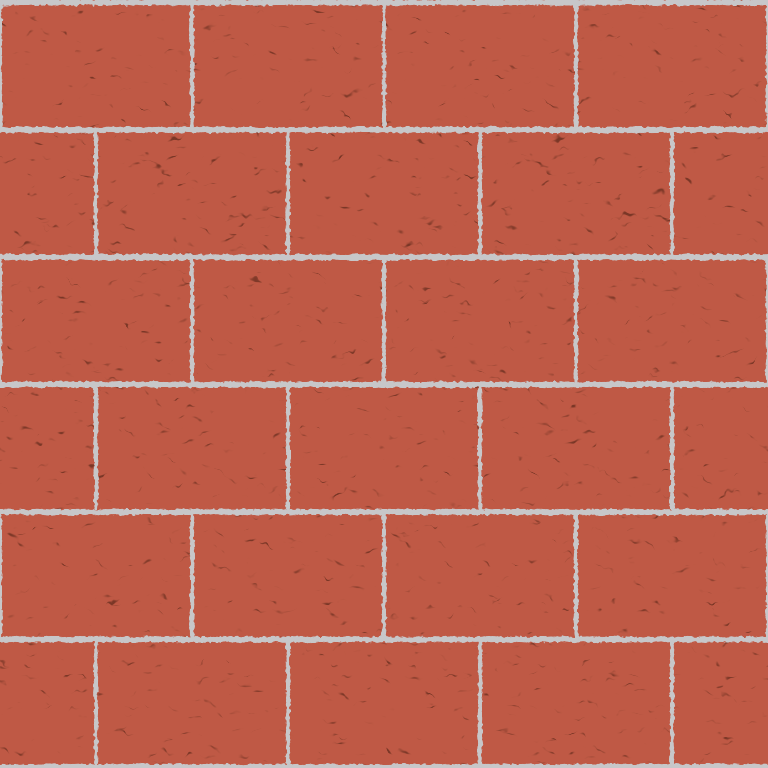
A three.js fragment shader for this texture:

```glsl
// Red brick wall in running bond: four bricks across, six courses up.
// Joints are distances to a shifted grid, roughened by value noise;
// dark flecks are tilted ellipses scattered by cellular noise.
varying vec2 vUv;

const vec3 BRICK = vec3(0.75, 0.35, 0.27);
const vec3 FLECK = vec3(0.43, 0.19, 0.13);
const vec3 MORTAR = vec3(0.78, 0.78, 0.79);

const float BRICKS_ACROSS = 4.0;
const float COURSE_HEIGHT = 0.1659;
const float COURSE_START = 0.0015;
const vec2 JOINT_HALF = vec2(0.0026, 0.0037);
const float ROUGHNESS = 0.0028;
const float EDGE_BLUR = 0.0007;
const vec2 FLECK_CELLS = vec2(48.0, 84.0);
const float FLECK_PERIOD = 24.0;

float hash(vec2 p) {
  vec3 q = fract(vec3(p.xyx) * 0.1031);
  q += dot(q, q.yzx + 33.33);
  return fract((q.x + q.y) * q.z);
}

float valueNoise(vec2 p) {
  vec2 cell = floor(p);
  vec2 f = fract(p);
  f = f * f * (3.0 - 2.0 * f);
  float low = mix(hash(cell), hash(cell + vec2(1.0, 0.0)), f.x);
  float high = mix(hash(cell + vec2(0.0, 1.0)), hash(cell + 1.0), f.x);
  return mix(low, high, f.y);
}

// Distance to the nearest multiple of a spacing
float lineDistance(float x, float spacing) {
  return abs(fract(x / spacing + 0.5) - 0.5) * spacing;
}

// Mortar coverage, with alternate courses shifted by half a brick
float mortarMask(vec2 p, float roughness) {
  float y = p.y - COURSE_START;
  float width = 1.0 / BRICKS_ACROSS;
  float course = floor(y / COURSE_HEIGHT);
  float shift = (1.0 - mod(course, 2.0)) * 0.5 * width;
  vec2 toJoint = vec2(lineDistance(p.x + shift, width),
                      lineDistance(y, COURSE_HEIGHT));
  vec2 gap = toJoint - JOINT_HALF;
  float wobble = valueNoise(p * 230.0) - 0.5;
  wobble += 0.5 * (valueNoise(p * 460.0 + 17.0) - 0.5);
  float d = min(gap.x, gap.y) + wobble * roughness;
  return 1.0 - smoothstep(-EDGE_BLUR, EDGE_BLUR, d);
}

// Soft ellipse, tilted by an angle
float ellipse(vec2 d, float angle, vec2 radius) {
  float c = cos(angle);
  float s = sin(angle);
  vec2 q = vec2(c * d.x + s * d.y, c * d.y - s * d.x) / radius;
  return exp(-dot(q, q) * 1.6);
}

// One fleck per cell, with random place, tilt, size and strength
float flecks(vec2 p, vec2 cells, float period) {
  vec2 home = floor(p * cells);
  float total = 0.0;
  for (int j = -2; j <= 2; j++) {
    for (int i = -1; i <= 1; i++) {
      vec2 cell = home + vec2(float(i), float(j));
      vec2 id = vec2(mod(cell.x, period), cell.y + 40.0);
      vec2 center = (cell + vec2(hash(id), hash(id + 71.3))) / cells;
      float angle = (hash(id + 137.7) - 0.55) * 1.3;
      vec2 radius = vec2(mix(0.005, 0.012, hash(id + 211.1)),
                         mix(0.0015, 0.0029, hash(id + 307.9)));
      float strength = pow(hash(id + 401.3), 3.0);
      total += strength * ellipse(p - center, angle, radius);
    }
  }
  return total;
}

void main() {
  // Bend the flecks and break up their outlines
  vec2 bend = vec2(valueNoise(vUv * 150.0), valueNoise(vUv * 150.0 + 53.0)) - 0.5;
  float grain = valueNoise(vUv * vec2(150.0, 250.0) + 91.0);
  float dark = flecks(vUv + bend * 0.006, FLECK_CELLS, FLECK_PERIOD);
  dark = smoothstep(0.12, 1.0, dark * mix(0.35, 1.25, grain));

  vec3 color = mix(BRICK, FLECK, dark * 0.85);
  color = mix(color, MORTAR, mortarMask(vUv, ROUGHNESS));
  gl_FragColor = vec4(color, 1.0);
}
```
